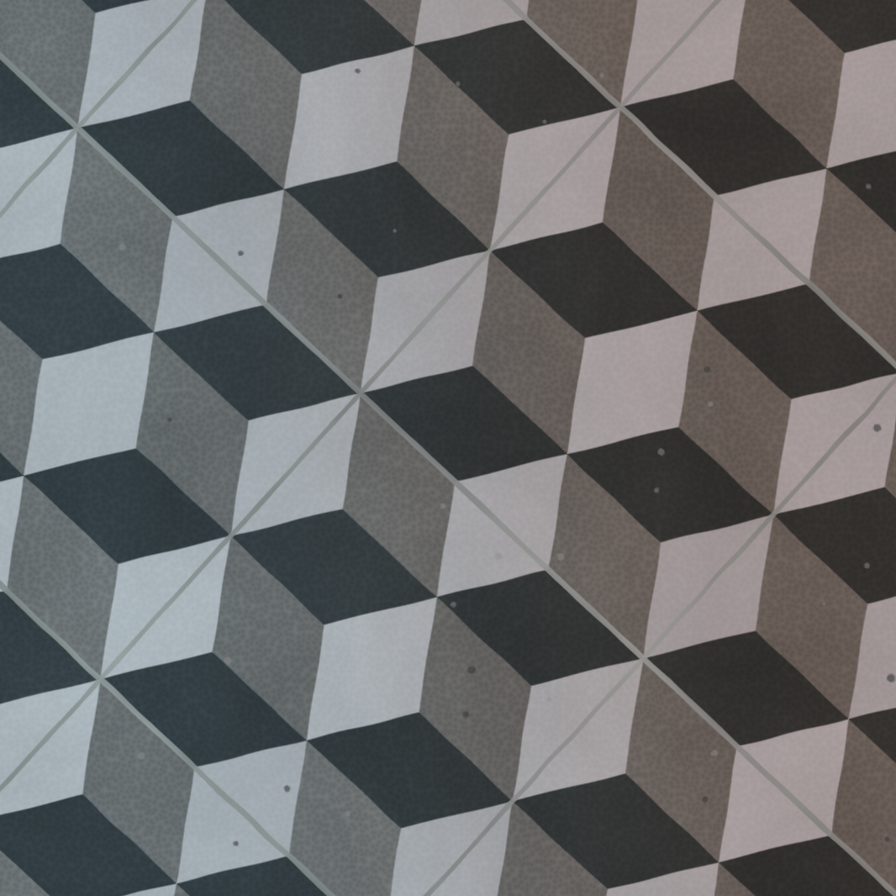
A three.js fragment shader for this pattern:

```glsl
varying vec2 vUv;

float hash(vec2 p) {
  return fract(sin(dot(p, vec2(127.1, 311.7))) * 43758.5);
}

float cross2(vec2 a, vec2 b) {
  return a.x * b.y - a.y * b.x;
}

// Coordinates of p along the two lattice vectors
vec2 toLattice(vec2 p, vec2 a, vec2 b) {
  return vec2(cross2(p, b), cross2(a, p)) / cross2(a, b);
}

// Distance to the nearest jittered point
float cellular(vec2 p) {
  vec2 cell = floor(p);
  float nearest = 2.0;
  for (int j = -1; j <= 1; j++) {
    for (int i = -1; i <= 1; i++) {
      vec2 c = cell + vec2(float(i), float(j));
      vec2 point = c + vec2(hash(c), hash(c + 37.0));
      nearest = min(nearest, distance(p, point));
    }
  }
  return nearest;
}

// Soft clouds from bent, rotated sines, about -1 to 1
float clouds(vec2 p) {
  float sum = 0.0;
  float gain = 0.5;
  for (int i = 0; i < 5; i++) {
    p = mat2(0.8, 0.6, -0.6, 0.8) * p * 1.75 + 1.7;
    p += 0.6 * sin(p.yx * 0.8);
    sum += gain * sin(p.x) * sin(p.y);
    gain *= 0.7;
  }
  return sum;
}

// Weights of the top, left and right cube faces
vec3 cubeFaces(vec2 lattice, float blur) {
  vec2 f = fract(lattice);
  if (f.x + f.y > 1.0) f = 1.0 - f;
  vec3 side = vec3(f.y, f.x, 1.0 - f.x - f.y);
  vec3 others = min(side.yzx, side.zxy);
  vec3 weight = smoothstep(-blur, blur, others - side);
  return weight / (weight.x + weight.y + weight.z);
}

float nearestLine(float x, float period) {
  return abs(x - period * floor(x / period + 0.5));
}

float band(float d, float halfWidth, float blur) {
  return 1.0 - smoothstep(halfWidth - blur, halfWidth + blur, d);
}

// Sparse tiny chips; returns their coverage
float chips(vec2 p, float count, float amount) {
  vec2 cell = floor(p * count);
  vec2 center = 0.25 + 0.5 * vec2(hash(cell + 5.0), hash(cell + 9.0));
  float radius = mix(0.03, 0.07, hash(cell + 3.0));
  float d = distance(fract(p * count), center) + 0.02 * clouds(p * 90.0);
  return step(1.0 - amount, hash(cell)) * band(d, radius, 0.025);
}

// Face paint, shifted in brightness for each single face
vec3 paint(vec3 cool, vec3 warm, float warmth, vec2 id) {
  return mix(cool, warm, warmth) * (0.97 + 0.06 * hash(id));
}

void main() {
  vec2 a = vec2(0.2302, -0.068);
  vec2 b = vec2(0.085, -0.2276);
  vec2 p = vUv - vec2(0.4023, 0.5612);
  vec2 wobble = 0.0006 * sin(p.yx * 61.0 + 2.0 * sin(p * 33.0));
  vec2 lattice = toLattice(p + wobble, a, b);
  vec2 low = floor(lattice);
  vec2 near = floor(lattice + 0.5);

  // Cool light from the left, warm from the right
  float warmth = smoothstep(0.1, 0.88, vUv.x + 0.22 * (vUv.y - 0.5));
  vec3 dark = paint(vec3(0.2, 0.245, 0.265), vec3(0.2, 0.19, 0.18), warmth, vec2(low.x, near.y));
  vec3 gray = paint(vec3(0.41, 0.44, 0.45), vec3(0.405, 0.36, 0.335), warmth, vec2(near.x, low.y) + 50.0);
  vec3 pale = paint(vec3(0.65, 0.695, 0.72), vec3(0.635, 0.59, 0.59), warmth, low + 90.0);

  // Cube faces
  vec3 face = cubeFaces(lattice, 0.012);
  vec3 color = dark * face.x + gray * face.y + pale * face.z;

  // Stains and cement grain
  float stain = clouds(vUv * 9.0 + 3.0);
  float grain = cellular(vUv * 170.0) - 0.5;
  color *= 1.0 + stain * dot(face, vec3(0.07, 0.06, 0.03));
  color *= 1.0 + grain * dot(face, vec3(0.14, 0.15, 0.045));
  color = mix(color, vec3(0.55), 0.5 * chips(vUv, 17.0, 0.07));
  color = mix(color, vec3(0.22), 0.6 * chips(vUv + 0.31, 15.0, 0.05));

  // Grout between the large tiles, distances in canvas units
  float rough = 0.0005 * clouds(vUv * 24.0);
  float falling = nearestLine(lattice.x - lattice.y, 4.0) * 0.109 + rough;
  float rising = nearestLine(lattice.x + lattice.y, 2.0) * 0.217 + rough;
  float grout = max(band(falling, 0.0033, 0.0012), band(rising, 0.0026, 0.0012));
  vec3 groutColor = mix(vec3(0.52, 0.56, 0.56), vec3(0.54, 0.525, 0.51), warmth);
  groutColor *= 1.0 + 0.1 * clouds(vUv * 5.0 + 8.0);
  color = mix(color, groutColor, 0.92 * grout);

  gl_FragColor = vec4(color, 1.0);
}
```
